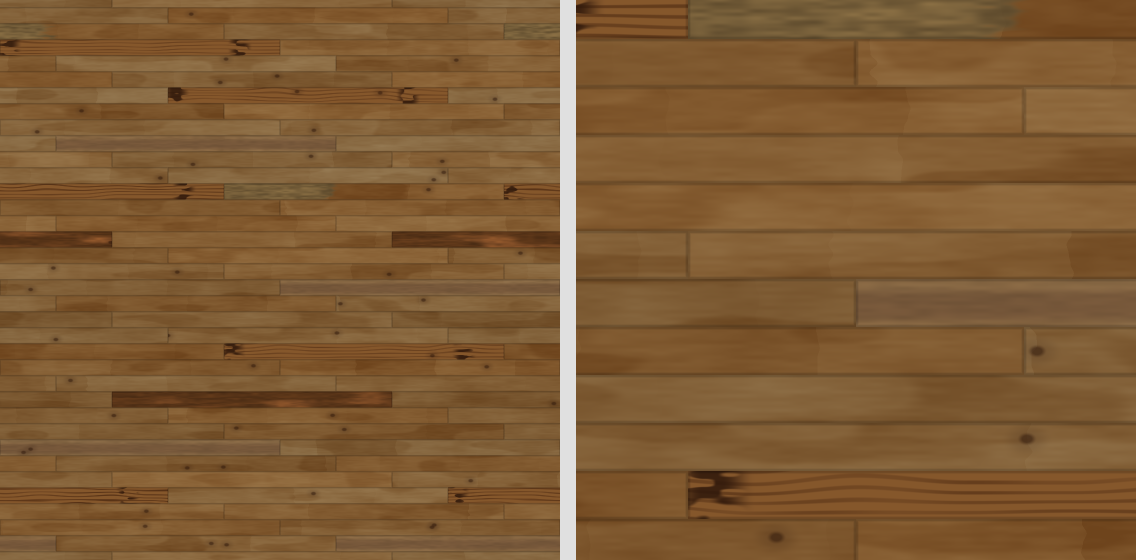
Left: the whole. Right: its middle third, enlarged.
Write a WebGL 1 fragment shader that draws this texture.

```glsl
precision highp float;
// Strip parquet: 35 rows of half-width oak planks with streaked, dark and greyed boards.

uniform vec2 u_resolution;

const float ROWS = 35.0;
const float PLANKS = 70.0;         // two planks in each row
const float ROW_OFFSET = 0.48;     // part of a row cut by the top edge
const float STAGGER = 0.1;         // shift from one row to the next
const float STAGGER_CYCLE = 5.0;
const float PLANK_LENGTH = 17.5;   // in row heights
const float SEAM_WIDTH = 0.07;     // in row heights
const float SEAM_SHADE = 0.17;
const float GRAIN = 0.24;
const float KNOT_CHANCE = 0.22;

const vec3 BROWN = vec3(0.42, 0.27, 0.12);
const vec3 OAK = vec3(0.51, 0.37, 0.21);
const vec3 PALE = vec3(0.59, 0.47, 0.31);
const vec3 WALNUT = vec3(0.34, 0.20, 0.09);
const vec3 COPPER = vec3(0.50, 0.30, 0.15);
const vec3 MAUVE = vec3(0.45, 0.33, 0.22);
const vec3 HAZE = vec3(0.55, 0.44, 0.31);
const vec3 OLIVE = vec3(0.45, 0.37, 0.23);
const vec3 STREAK_BASE = vec3(0.52, 0.34, 0.17);
const vec3 STREAK_LINE = vec3(0.31, 0.17, 0.07);
const vec3 CHAR = vec3(0.18, 0.09, 0.04);

float hash(vec2 p) {
  return fract(sin(dot(p, vec2(127.1, 311.7))) * 43758.545);
}

float noise(vec2 p) {
  vec2 i = floor(p);
  vec2 f = fract(p);
  f = f * f * (3.0 - 2.0 * f);
  return mix(mix(hash(i), hash(i + vec2(1.0, 0.0)), f.x),
             mix(hash(i + vec2(0.0, 1.0)), hash(i + vec2(1.0, 1.0)), f.x), f.y);
}

// Ordinary oak: plank tone, joined blocks, cloudy stain and fibre.
vec3 oak(vec2 p, float id, vec2 seed, float fibre) {
  float cloud = noise(p * vec2(0.4, 1.1) + seed) * 0.65
              + noise(p * vec2(1.1, 2.6) + seed + 31.0) * 0.35;
  float joint = p.x / 5.0 + hash(vec2(id, 2.0)) + 0.04 * noise(p * vec2(1.0, 5.0) + seed);
  float block = hash(vec2(id, 10.0 + floor(joint)));
  float stain = smoothstep(0.6, 0.74, noise(p * vec2(0.35, 1.6) + seed + 57.0));
  float tone = 0.55 + 0.42 * (hash(vec2(id, 1.0)) - 0.5) + 0.4 * (cloud - 0.5)
             + 0.22 * (block - 0.5) - 0.22 * stain + GRAIN * fibre;
  tone = clamp(tone, 0.0, 1.0) * 2.0;
  vec3 wood = mix(mix(BROWN, OAK, min(tone, 1.0)), PALE, max(tone - 1.0, 0.0));
  return wood * mix(vec3(1.03, 0.98, 0.90), vec3(0.98, 1.01, 1.05), hash(vec2(id, 3.0)));
}

// Bold wavy grain with charred dashes near both ends.
vec3 streaked(vec2 p, float id, vec2 seed) {
  float wave = p.y * 4.5 + 1.3 * noise(p * vec2(0.45, 1.5) + seed);
  float line = smoothstep(0.1, 0.9, sin(6.2832 * wave));
  line *= 0.35 + 0.65 * noise(p * vec2(0.6, 3.0) + seed + 11.0);
  vec3 wood = mix(STREAK_BASE, STREAK_LINE, line * mix(0.55, 0.95, hash(vec2(id, 4.0))));
  float ends = max(1.0 - smoothstep(0.2, 0.9, abs(p.x - 0.5)),
                   1.0 - smoothstep(0.2, 0.8, abs(p.x - 15.0)));
  float dash = smoothstep(0.5, 0.62, noise(p * vec2(1.8, 5.5) + seed + 23.0));
  return mix(wood, CHAR, 0.85 * ends * dash);
}

vec3 parquet(vec2 uv) {
  // Row, staggered plank and position inside it
  float down = (1.0 - uv.y) * ROWS - ROW_OFFSET;
  float row = mod(floor(down), ROWS);
  float along = 2.0 * fract(uv.x - STAGGER * mod(row + 3.0, STAGGER_CYCLE));
  float id = 2.0 * row + floor(along);
  vec2 p = vec2(fract(along) * PLANK_LENGTH, fract(down));
  vec2 seed = id * vec2(3.7, 7.3);

  float fibre = 0.5 * noise(p * vec2(0.7, 8.0) + seed)
              + 0.5 * noise(p * vec2(2.5, 13.0) + seed + 71.0) - 0.5;
  vec3 wood = oak(p, id, seed, fibre);

  // A shuffled rank gives each special board a fixed share
  float rank = mod((id - 4.0) * 59.0 + 0.5, PLANKS);
  if (rank < 5.0) {
    wood = streaked(p, id, seed);
  } else if (rank < 7.0) {
    float glow = smoothstep(0.45, 0.85, noise(p * vec2(0.4, 2.5) + seed));
    wood = mix(WALNUT, COPPER, glow) * (1.0 + 0.4 * fibre);
  } else if (rank < 11.0) {
    float band = smoothstep(0.1, 0.4, p.y) * (1.0 - smoothstep(0.72, 0.98, p.y));
    wood = mix(mix(wood, HAZE, 0.6), MAUVE, 0.85 * band) * (1.0 + 0.15 * fibre);
  } else if (rank < 13.0) {
    float fade = 1.0 - smoothstep(6.0, 7.0, p.x + 2.0 * fibre);
    wood = mix(wood, OLIVE * (1.0 + 0.5 * fibre), 0.85 * fade);
  }

  // Small knots
  for (int i = 0; i < 3; i++) {
    vec2 key = vec2(id, 40.0 + float(i));
    vec2 center = vec2(PLANK_LENGTH * hash(key), 0.2 + 0.6 * hash(key + 5.0));
    float d = length((p - center) * vec2(0.7, 1.0));
    float knot = 1.0 - smoothstep(0.03, 0.15, d) + 0.25 * (1.0 - smoothstep(0.1, 0.4, d));
    wood = mix(wood, CHAR, 0.6 * min(knot, 1.0) * step(hash(key + 9.0), KNOT_CHANCE));
  }

  // Seams along the row and at plank ends
  vec2 edge = min(p, vec2(PLANK_LENGTH, 1.0) - p);
  float seam = 1.0 - smoothstep(0.3 * SEAM_WIDTH, SEAM_WIDTH, min(edge.x, edge.y));
  return wood * (1.0 - SEAM_SHADE * seam);
}

void main() {
  // Four samples per pixel smooth the plank edges
  vec3 color = vec3(0.0);
  for (int i = 0; i < 4; i++) {
    vec2 shift = vec2(mod(float(i), 2.0), floor(float(i) / 2.0)) * 0.5 - 0.25;
    color += parquet((gl_FragCoord.xy + shift) / u_resolution);
  }
  gl_FragColor = vec4(color / 4.0, 1.0);
}
```
